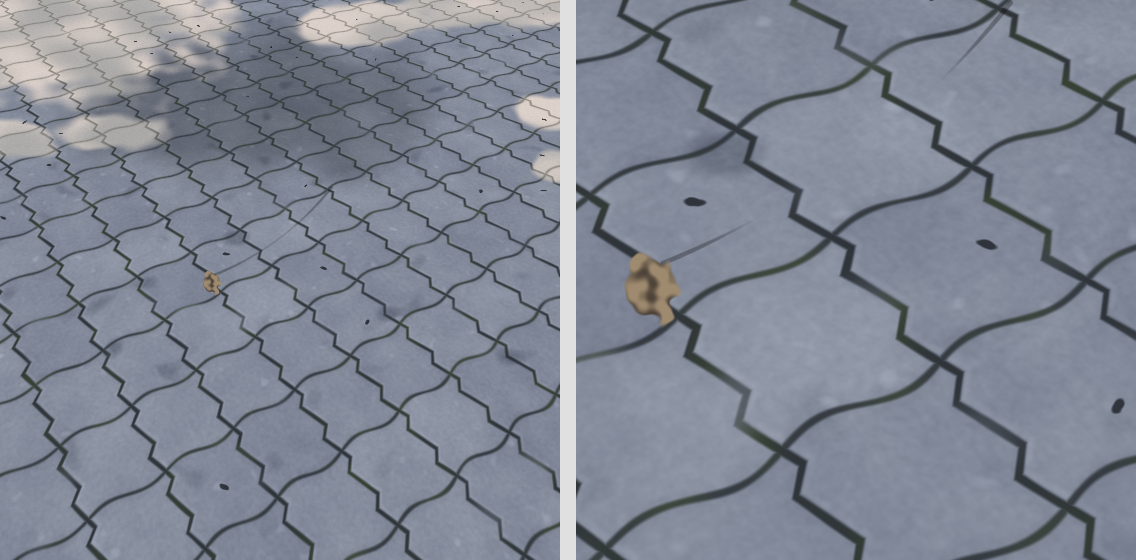
Left: the whole. Right: its middle third, enlarged.
Give the GLSL for this texture, as a WebGL 1 fragment shader.

```glsl
precision highp float;
// Interlocking zigzag paving stones in perspective, under dappled tree shade.
uniform vec2 u_resolution;

#define ORIGIN vec2(0.4557, 0.6016)   // one paving corner, y measured downwards
#define AXIS_I vec2(0.1220, -0.0262)  // step along a row of stones
#define AXIS_J vec2(0.0321, 0.0425)   // step along a column of stones
#define TILT vec2(0.0491, -0.0741)    // perspective change per step
#define ZIGZAG 0.13                   // swing of the column joints
#define WAVE 0.05                     // swing of the row joints
#define JOINT_HALF vec2(0.027, 0.020) // half widths: column, row
#define SPECK_CHANCE 0.16
#define STONE_DARK vec3(0.47, 0.50, 0.57)
#define STONE_LIGHT vec3(0.565, 0.593, 0.652)
#define SUN_GREY vec3(0.68, 0.675, 0.665)
#define SUN_PINK vec3(0.88, 0.83, 0.80)

vec2 hash2(vec2 p) {
  vec3 a = fract(p.xyx * vec3(0.1031, 0.1030, 0.0973));
  a += dot(a, a.yzx + 33.33);
  return fract((a.xx + a.yz) * a.zy);
}

float corner(vec2 cell, vec2 offset) {
  return dot(hash2(cell) * 2.0 - 1.0, offset);
}

float gradientNoise(vec2 p) {
  vec2 i = floor(p), f = fract(p), e = vec2(1.0, 0.0);
  vec2 s = f * f * f * (f * (f * 6.0 - 15.0) + 10.0);
  float low = mix(corner(i, f), corner(i + e, f - e), s.x);
  float high = mix(corner(i + e.yx, f - e.yx), corner(i + 1.0, f - 1.0), s.x);
  return mix(low, high, s.y);
}

// Canvas position to paving coordinates: one unit per stone.
vec2 toPaving(vec2 p) {
  vec2 u = AXIS_I - TILT.x * p, v = AXIS_J - TILT.y * p, w = p - ORIGIN;
  return vec2(w.x * v.y - w.y * v.x, u.x * w.y - u.y * w.x) / (u.x * v.y - u.y * v.x);
}

// Lopsided triangle wave, two teeth per stone.
float zigzag(float t) {
  float f = fract(2.0 * t - 0.5);
  return min(f / 0.74, (1.0 - f) / 0.26) - 0.68;
}

float blob(vec2 p, vec2 center, vec2 radius) {
  return 1.0 - length((p - center) / radius);
}

float sunlight(vec2 p) {
  float field = blob(p, vec2(0.06, 0.02), vec2(0.35, 0.18));
  field = max(field, blob(p, vec2(0.19, 0.235), vec2(0.11, 0.035)));
  field = max(field, blob(p, vec2(0.02, 0.25), vec2(0.09, 0.04)));
  field = max(field, blob(p, vec2(0.64, 0.045), vec2(0.14, 0.045)));
  field = max(field, blob(p, vec2(0.92, 0.0), vec2(0.20, 0.05)));
  field = max(field, blob(p, vec2(1.0, 0.20), vec2(0.08, 0.035)));
  field = max(field, blob(p, vec2(1.0, 0.30), vec2(0.05, 0.03)));
  float leaves = 0.5 * gradientNoise(p * vec2(9.0, 16.0)) + 0.3 * gradientNoise(p * vec2(22.0, 38.0));
  return smoothstep(-0.08, 0.3, field + leaves);
}

float segmentDistance(vec2 p, vec2 a, vec2 b) {
  vec2 d = b - a;
  float t = clamp(dot(p - a, d) / dot(d, d), 0.0, 1.0);
  float bow = 0.012 * t * (1.0 - t) * 4.0;
  return length(p - a - d * t - vec2(bow, bow));
}

void main() {
  vec2 p = gl_FragCoord.xy / u_resolution;
  p.y = 1.0 - p.y;
  vec2 pixel = 1.0 / u_resolution;

  // Paving coordinates and their footprint for smooth edges
  vec2 q = toPaving(p);
  vec2 dx = toPaving(p + vec2(pixel.x, 0.0)) - q;
  vec2 dy = toPaving(p + vec2(0.0, pixel.y)) - q;
  vec2 soft = sqrt(dx * dx + dy * dy) + 0.008;
  q += 0.025 * vec2(gradientNoise(q * 1.6), gradientNoise(q * 1.6 + 40.0));

  // Interlocking outline
  vec2 g = q - vec2(ZIGZAG * zigzag(q.y), -WAVE * sin(6.28318 * q.x));
  vec2 id = floor(g), local = fract(g);
  vec2 edge = min(local, 1.0 - local);
  vec2 width = JOINT_HALF * (1.0 + 0.5 * gradientNoise(q * 3.0 + 9.0));
  vec2 gap = 1.0 - smoothstep(width - soft, width + soft, edge);
  float wear = smoothstep(-0.55, -0.1, gradientNoise(q * 1.3 + 17.0));
  float joint = max(gap.x, gap.y * 0.9) * mix(0.35, 1.0, wear);

  // Stone tone, stains and grain
  vec2 rnd = hash2(id + 71.0);
  float stain = gradientNoise(q * 1.1 + 5.0) + 0.6 * gradientNoise(q * 3.7);
  float grain = gradientNoise(q * 15.0) + 0.6 * gradientNoise(q * 31.0);
  vec3 color = mix(STONE_DARK, STONE_LIGHT, clamp(0.52 + 0.55 * stain + 0.5 * (rnd.x - 0.5), 0.0, 1.0));
  color += 0.035 * grain;
  color += 0.07 * smoothstep(0.3, 0.6, gradientNoise(q * 5.0 + 23.0));
  color -= 0.10 * smoothstep(0.25, 0.6, gradientNoise(q * 1.9 + 61.0));

  // Deep shade and patches of sun
  float shade = blob(p, vec2(0.42, 0.19), vec2(0.42, 0.17)) + 0.5 * gradientNoise(p * 8.0 + 3.0);
  color *= 1.0 - 0.24 * smoothstep(-0.1, 0.6, shade);
  float sun = sunlight(p);
  float glow = smoothstep(-0.2, 0.35, gradientNoise(p * vec2(7.0, 13.0) + 12.0) + 0.2 * rnd.y);
  color = mix(color, mix(SUN_GREY, SUN_PINK, glow) + 0.03 * grain, sun * 0.95);

  // Worn rims and mossy joints
  color -= 0.06 * exp(-min(edge.x, edge.y) / 0.035);
  color += 0.035 * smoothstep(0.03, 0.05, local.x) * (1.0 - smoothstep(0.05, 0.10, local.x));
  vec3 moss = mix(vec3(0.17, 0.19, 0.21), vec3(0.20, 0.24, 0.18), smoothstep(-0.2, 0.4, gradientNoise(q * 2.3)));
  color = mix(color, mix(moss, vec3(0.42, 0.41, 0.38), sun), joint * (0.95 - 0.25 * sun));

  // Scattered dark specks
  vec2 spot = (local - 0.25 - 0.5 * hash2(id + 13.0)) / (0.025 + 0.03 * rnd);
  float speck = 1.0 - smoothstep(0.7, 1.2, length(spot) + 0.4 * gradientNoise(q * 20.0));
  color = mix(color, vec3(0.13, 0.14, 0.17), 0.85 * speck * step(hash2(id + 29.0).x, SPECK_CHANCE));

  // Thin twig and a dry leaf
  float twig = segmentDistance(p, vec2(0.385, 0.49), vec2(0.592, 0.335));
  color *= 1.0 - 0.28 * (1.0 - smoothstep(0.001, 0.001 + 1.5 * pixel.x, twig));
  float crumple = gradientNoise(p * 110.0);
  float leaf = smoothstep(0.0, 0.2, blob(p, vec2(0.378, 0.506), vec2(0.017, 0.022)) + 0.6 * crumple);
  color = mix(color, mix(vec3(0.30, 0.26, 0.22), vec3(0.62, 0.54, 0.43), smoothstep(-0.3, 0.2, crumple)), leaf);

  gl_FragColor = vec4(clamp(color, 0.0, 1.0), 1.0);
}
```
